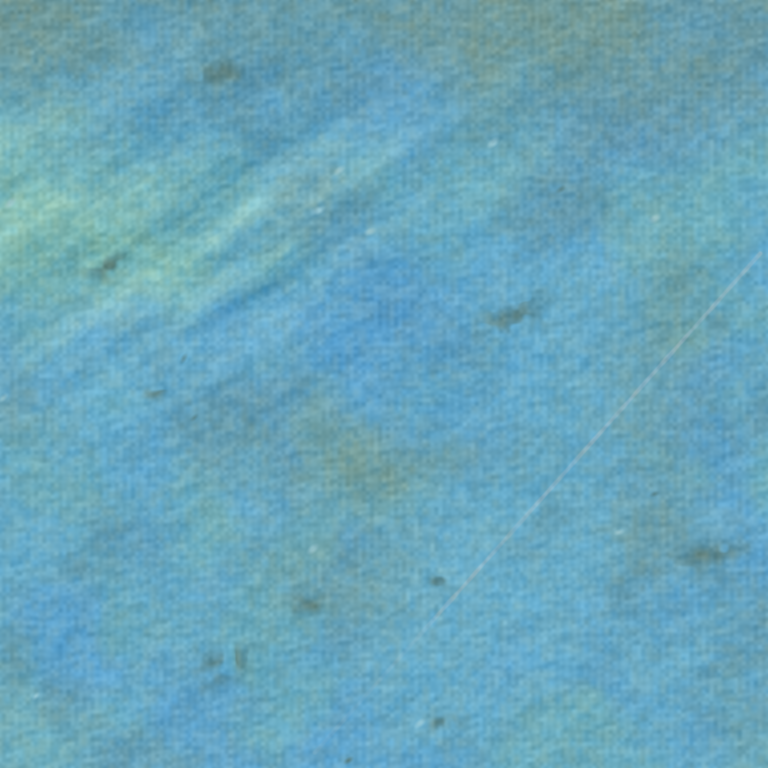
This texture is drawn by a WebGL 1 fragment shader. Its source:

```glsl
precision highp float;
// Weathered blue paint on fine cloth: cloudy washes of azure, slate, olive and
// mint from warped value noise, slanted brush streaks at the upper left, a woven
// grain, scattered stains and flecks, and one long pale diagonal scratch.

#define WARP 0.09          // raggedness of the wash edges
#define STREAK_ANGLE 0.56  // brush direction in radians
#define STREAK_DEPTH 0.30  // contrast of the brush streaks
#define GRAIN 0.125        // brightness of the fine grain
#define CHROMA 0.065       // colour shift of the fine grain
#define WEAVE 0.008        // strength of the cloth threads
#define THREADS 96.0       // threads across the canvas
#define STAINS 9
#define FLECKS 16
#define SCRATCH 0.55       // opacity of the scratch

uniform vec2 u_resolution;

const vec3 SKY = vec3(0.415, 0.672, 0.775);
const vec3 AZURE = vec3(0.345, 0.612, 0.805);
const vec3 TEAL = vec3(0.440, 0.680, 0.715);
const vec3 SLATE = vec3(0.400, 0.595, 0.650);
const vec3 OLIVE = vec3(0.455, 0.590, 0.555);
const vec3 MINT = vec3(0.545, 0.760, 0.685);
const vec3 STAIN = vec3(0.330, 0.460, 0.450);
const vec3 CHALK = vec3(0.640, 0.800, 0.830);
const vec3 SCAR = vec3(0.610, 0.720, 0.770);

float hash(vec2 p) {
  vec3 h = fract(vec3(p.xyx) * 0.1031);
  h += dot(h, h.yzx + 33.33);
  return fract((h.x + h.y) * h.z);
}

float noise(vec2 p) {
  vec2 cell = floor(p), f = fract(p);
  f = f * f * (3.0 - 2.0 * f);
  float low = mix(hash(cell), hash(cell + vec2(1.0, 0.0)), f.x);
  float high = mix(hash(cell + vec2(0.0, 1.0)), hash(cell + 1.0), f.x);
  return mix(low, high, f.y);
}

float fbm(vec2 p) {
  float sum = 0.0, amp = 0.533;
  for (int i = 0; i < 4; i++) {
    sum += amp * noise(p);
    p = mat2(1.6, 1.2, -1.2, 1.6) * p + 17.3;
    amp *= 0.5;
  }
  return sum;
}

vec2 turn(vec2 p, float angle) {
  float c = cos(angle), s = sin(angle);
  return vec2(c * p.x + s * p.y, c * p.y - s * p.x);
}

// Soft elliptical patch, 1 at its centre
float wash(vec2 p, vec2 centre, vec2 radius) {
  vec2 d = (p - centre) / radius;
  return exp(-dot(d, d));
}

// Broad clouds of colour
vec3 washes(vec2 p, vec2 w) {
  float blue = wash(w, vec2(0.50, 0.56), vec2(0.16, 0.11))
             + wash(w, vec2(0.46, 0.87), vec2(0.11, 0.07))
             + wash(w, vec2(0.83, 0.86), vec2(0.10, 0.07))
             + 0.5 * wash(w, vec2(0.18, 0.30), vec2(0.06, 0.20));
  float dull = wash(w, vec2(0.50, 0.42), vec2(0.17, 0.05))
             + 0.7 * wash(w, vec2(0.45, 0.25), vec2(0.10, 0.10))
             + 0.6 * wash(w, vec2(0.87, 0.46), vec2(0.06, 0.22));
  float top = smoothstep(0.80, 1.02, w.y + 0.04 * p.x);
  vec3 col = mix(SKY, AZURE, 0.45 * smoothstep(0.42, 0.70, fbm(p * 5.0 + 3.1)));
  col = mix(col, TEAL, 0.75 * smoothstep(0.47, 0.68, fbm(p * 6.0 + 41.7)));
  col = mix(col, SLATE, 0.65 * smoothstep(0.50, 0.72, fbm(p * 7.0 + 73.9)));
  col = mix(col, AZURE, 0.72 * min(blue, 1.0));
  col = mix(col, SLATE, 0.85 * top);
  float olive = dull * 0.75 + top * 0.9 * smoothstep(0.35, 0.65, fbm(p * 8.0 + 9.4));
  col = mix(col, OLIVE, 0.8 * min(olive, 1.0));
  float mint = wash(w, vec2(0.02, 0.74), vec2(0.20, 0.13))
             + 0.4 * wash(w, vec2(0.25, 0.70), vec2(0.13, 0.06));
  return mix(col, MINT, min(mint, 1.0) * (0.6 + 0.4 * fbm(p * 14.0)));
}

void main() {
  vec2 p = gl_FragCoord.xy / u_resolution.y;
  float px = 1.0 / u_resolution.y;
  vec2 w = p + WARP * (vec2(fbm(p * 6.0 + 5.0), fbm(p * 6.0 + 29.0)) - 0.5) * 2.0;
  vec3 col = washes(p, w);

  // Brush streaks, strongest at the upper left
  vec2 along = turn(p + 0.15 * (w - p), STREAK_ANGLE);
  float streak = fbm(along * vec2(5.0, 34.0) + 11.0) - 0.5;
  float brushed = 0.18 + wash(p, vec2(0.22, 0.70), vec2(0.30, 0.17));
  col += STREAK_DEPTH * brushed * streak * vec3(1.1, 0.9, 0.55);

  // Ragged brown-grey stains
  for (int i = 0; i < STAINS; i++) {
    float id = float(i) + 1.0;
    vec2 centre = vec2(hash(vec2(id, 2.7)), hash(vec2(id, 8.3)));
    vec2 d = turn(p + 0.3 * (w - p) - centre, 0.3);
    float spot = wash(d, vec2(0.0), vec2(0.030, 0.013) * (0.5 + hash(vec2(id, 5.9))));
    col = mix(col, STAIN, 0.75 * spot * smoothstep(0.30, 0.65, noise(p * 70.0)));
  }

  // Small chips of chalky or dark paint
  for (int i = 0; i < FLECKS; i++) {
    float id = float(i) + 31.0;
    vec2 d = p - vec2(hash(vec2(id, 1.9)), hash(vec2(id, 6.1)));
    d = turn(d, 0.2 + hash(vec2(id, 3.3))) * vec2(0.55, 1.0);
    float size = 0.0015 + 0.0025 * hash(vec2(id, 7.7));
    float chip = 1.0 - smoothstep(size - 0.0015 - px, size + 0.0015 + px, length(d));
    col = mix(col, mod(id, 3.0) < 1.0 ? STAIN : CHALK, 0.65 * chip);
  }

  // Scratch, fading toward its lower end
  vec2 start = vec2(0.41, 0.02), reach = vec2(0.58, 0.65);
  float t = clamp(dot(p - start, reach) / dot(reach, reach), 0.0, 1.0);
  float gap = length(p - start - reach * t) + 0.0012 * (noise(p * 60.0) - 0.5);
  float line = 1.0 - smoothstep(0.0008, 0.0028 + px, gap);
  float wear = mix(0.35, 1.0, smoothstep(0.20, 0.32, t)) * (0.6 + 0.6 * noise(p * 45.0));
  col = mix(col, SCAR, SCRATCH * line * wear);

  // Slanted grain, tint speckle and cloth threads
  vec2 slant = turn(p, 0.25);
  float grain = 0.55 * noise(slant * vec2(70.0, 150.0)) + 0.45 * noise(p * 190.0 + 7.0) - 0.5;
  float tint = noise(p * vec2(110.0, 90.0) + 53.0) - 0.5;
  vec2 thread = cos(6.2832 * THREADS * p);
  col += GRAIN * grain + CHROMA * tint * vec3(0.9, 0.1, -0.8);
  col += WEAVE * (thread.x + 0.6 * thread.y);
  gl_FragColor = vec4(clamp(col, 0.0, 1.0), 1.0);
}
```
